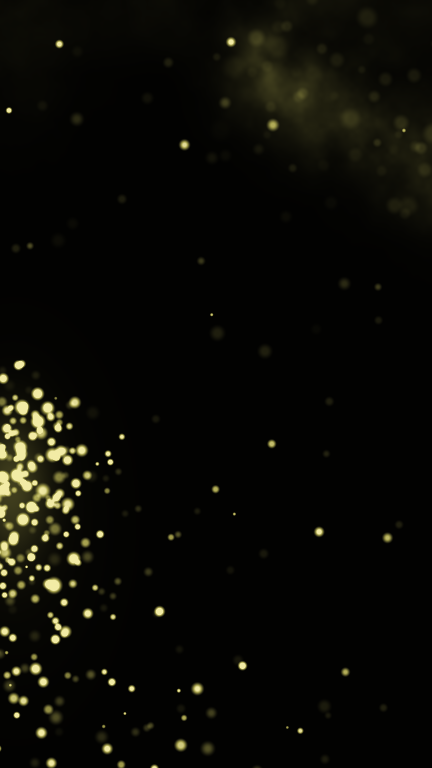
Reproduce this background procedurally as a Shadertoy shader.

```glsl
// Glowing golden dust on black: a dense swarm at the lower left, thinning out
// to the right, and a smoky veil at the upper right. Each layer scatters soft
// discs on a jittered grid, kept or dropped by a smooth density field.

const vec2 SWARM_CENTER = vec2(0.015, 0.365);
const vec2 VEIL_START = vec2(0.36, 0.91);
const vec2 VEIL_END = vec2(0.58, 0.775);

float hash(vec2 p) {
    vec3 q = fract(vec3(p.xyx) * 0.1031);
    q += dot(q, q.yzx + 33.33);
    return fract((q.x + q.y) * q.z);
}

float noise(vec2 p) {
    vec2 i = floor(p), f = fract(p);
    f = f * f * (3.0 - 2.0 * f);
    return mix(mix(hash(i), hash(i + vec2(1, 0)), f.x),
               mix(hash(i + vec2(0, 1)), hash(i + vec2(1, 1)), f.x), f.y);
}

float fbm(vec2 p) {
    float sum = 0.0, amp = 0.5;
    for (int i = 0; i < 4; i++) {
        sum += amp * noise(p);
        p = p * 2.03 + 17.0;
        amp *= 0.5;
    }
    return sum;
}

// Elliptical falloff around a centre
float blob(vec2 p, vec2 center, vec2 size) {
    vec2 d = (p - center) / size;
    return exp(-dot(d, d));
}

// Soft band along a segment
float band(vec2 p, vec2 a, vec2 b, float width) {
    vec2 ab = b - a;
    float t = clamp(dot(p - a, ab) / dot(ab, ab), 0.0, 1.0);
    float d = length(p - a - ab * t) / width;
    return exp(-d * d);
}

// Densities: x = swarm core, y = its fan-shaped skirt, z = veil, w = everywhere
vec4 fields(vec2 p) {
    float core = blob(p, SWARM_CENTER, vec2(0.078, 0.135));
    float slope = 0.56 - 0.6 * p.x;
    float below = 1.0 - smoothstep(slope - 0.04, slope, p.y);
    float skirt = below * exp(-max(p.x, 0.0) / 0.14);
    float veil = band(p, VEIL_START, VEIL_END, 0.07);
    return vec4(core * below, skirt, veil, 1.0);
}

// Scattered discs; radii and gains are (min, max), inner is the flat part
float discs(vec2 p, float cell, float seed, vec4 density, vec2 radii, vec2 gains, float inner) {
    vec2 base = floor(p / cell);
    float sum = 0.0;
    for (int y = -1; y <= 1; y++)
    for (int x = -1; x <= 1; x++) {
        vec2 id = base + vec2(x, y);
        vec2 key = id + seed + 50.0;
        vec2 center = (id + vec2(hash(key), hash(key + 71.7))) * cell;
        float keep = step(hash(key + 133.1), dot(density, fields(center)));
        float size = hash(key + 211.9);
        float radius = mix(radii.x, radii.y, size * size);
        float gain = mix(gains.x, gains.y, hash(key + 307.3));
        sum += keep * gain * (1.0 - smoothstep(inner, 1.0, length(p - center) / radius));
    }
    return sum;
}

// Olive shadows rising to pale yellow highlights
vec3 goldRamp(float light) {
    float v = min(light, 0.95);
    return v * vec3(1.0, 0.97, mix(0.46, 0.68, smoothstep(0.6, 0.95, v)));
}

void mainImage(out vec4 fragColor, in vec2 fragCoord) {
    vec2 p = fragCoord / iResolution.y;
    float light = 0.008;

    // Smoke: bright diagonal veil, faint top strip and left patch
    float smoke = fbm(p * 18.0 + 4.0);
    float veil = band(p, VEIL_START, VEIL_END, 0.07);
    light += veil * (0.04 + 0.30 * smoke * smoke);
    light += 0.07 * smoke * smoothstep(0.89, 1.02, p.y);
    light += 0.04 * smoke * blob(p, vec2(0.02, 0.90), vec2(0.08, 0.08));

    // Halo behind the swarm
    light += 0.22 * blob(p, SWARM_CENTER, vec2(0.045, 0.085));
    light += 0.025 * blob(p, vec2(0.02, 0.32), vec2(0.10, 0.18));

    // Bright swarm in two sizes, with extra large discs in its core
    light += discs(p, 0.0165, 3.0, vec4(0.72, 0.13, 0, 0), vec2(0.005, 0.0105), vec2(0.4, 1.3), 0.25);
    light += discs(p, 0.021, 19.0, vec4(0.75, 0.07, 0, 0), vec2(0.006, 0.013), vec2(0.7, 1.5), 0.25);
    light += discs(p, 0.018, 29.0, vec4(0.45, 0.02, 0, 0), vec2(0.005, 0.012), vec2(0.5, 1.3), 0.25);

    // Out-of-focus dust around the swarm and over the whole canvas
    light += discs(p, 0.024, 37.0, vec4(0.3, 0.32, 0, 0.015), vec2(0.006, 0.012), vec2(0.06, 0.32), 0.1);
    light += discs(p, 0.045, 53.0, vec4(0, 0, 0.2, 0.09), vec2(0.007, 0.013), vec2(0.02, 0.12), 0.2);

    // Pale discs inside the veil
    light += discs(p, 0.028, 67.0, vec4(0, 0, 0.75, 0), vec2(0.009, 0.021), vec2(0.01, 0.11), 0.3);

    // Lone sparks and pinpoints
    light += discs(p, 0.080, 83.0, vec4(0, 0.2, 0, 0.07), vec2(0.007, 0.010), vec2(0.6, 1.2), 0.15);
    light += discs(p, 0.040, 97.0, vec4(0, 0.3, 0, 0.015), vec2(0.0025, 0.0035), vec2(0.5, 1.0), 0.2);

    fragColor = vec4(goldRamp(light), 1.0);
}
```
